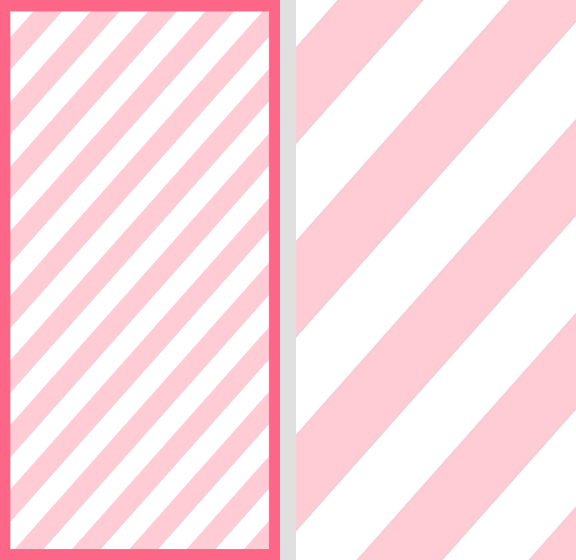
Left: the whole. Right: its middle third, enlarged.
This pattern is drawn by a Shadertoy shader. Its source:

```glsl
// Lengths are fractions of the canvas width; the canvas is 1 by 2.
const vec2 CANVAS = vec2(1.0, 2.0);
const vec2 INSET_LOW = vec2(0.0371, 0.0391);   // frame width: left, bottom
const vec2 INSET_HIGH = vec2(0.0391, 0.0410);  // frame width: right, top

const float STRIPE_SLOPE = 1.127;    // rise over run
const float STRIPE_PERIOD = 0.23065; // vertical spacing
const float STRIPE_START = 0.1758;   // first edge, down from the top left
const float STRIPE_DUTY = 0.5;       // tinted share of each period
const float FRINGE_WIDTH = 0.004;

const vec3 FRAME_COLOR = vec3(0.995, 0.40, 0.53);
const vec3 STRIPE_COLOR = vec3(1.0, 0.80, 0.84);
const vec3 GROUND_COLOR = vec3(1.0);
const vec3 FRINGE_TINT = vec3(0.96, 0.99, 0.99);

// Signed distance to the nearest diagonal stripe, negative inside.
float stripeDistance(vec2 p) {
    float drop = CANVAS.y - p.y + STRIPE_SLOPE * p.x;
    float phase = (drop - STRIPE_START) / STRIPE_PERIOD;
    float fromCenter = abs(fract(phase - 0.5 * STRIPE_DUTY + 0.5) - 0.5);
    float pitch = STRIPE_PERIOD / length(vec2(STRIPE_SLOPE, 1.0));
    return (fromCenter - 0.5 * STRIPE_DUTY) * pitch;
}

// Signed distance to the inner panel, negative inside.
float panelDistance(vec2 p) {
    vec2 d = max(INSET_LOW - p, p - (CANVAS - INSET_HIGH));
    return max(d.x, d.y);
}

// Antialiased coverage of a signed distance.
float coverage(float d, float pixel) {
    return clamp(0.5 - d / pixel, 0.0, 1.0);
}

void mainImage(out vec4 fragColor, in vec2 fragCoord) {
    vec2 p = fragCoord / iResolution.xy * CANVAS;
    float pixel = max(CANVAS.x / iResolution.x, CANVAS.y / iResolution.y);

    // Stripes with a faint dark fringe along each edge
    float stripe = stripeDistance(p);
    vec3 color = mix(GROUND_COLOR, STRIPE_COLOR, coverage(stripe, pixel));
    float fringe = 1.0 - smoothstep(0.0, FRINGE_WIDTH, abs(stripe));
    color *= mix(vec3(1.0), FRINGE_TINT, fringe);

    // Solid frame
    color = mix(FRAME_COLOR, color, coverage(panelDistance(p), pixel));
    fragColor = vec4(color, 1.0);
}
```
